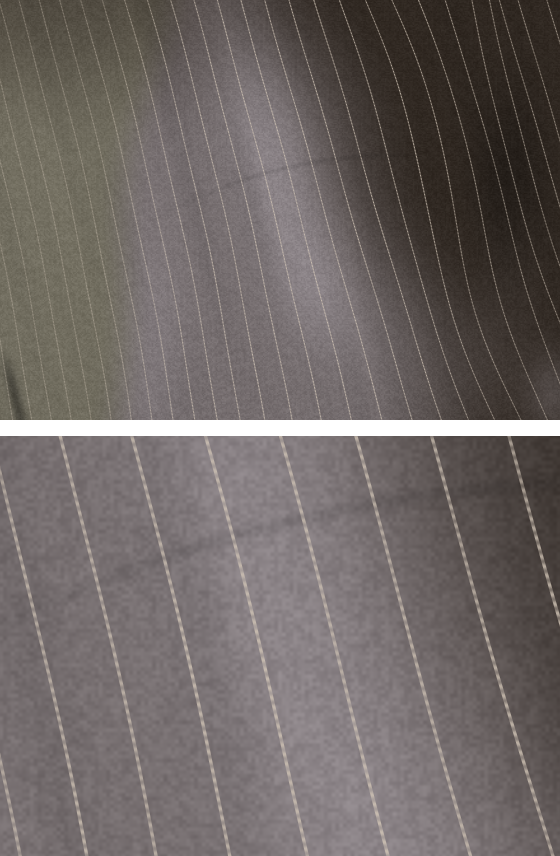
Top, the full canvas; bottom, a detail of the centre.
Reproduce this texture procedurally as a WebGL 1 fragment shader.

```glsl
precision highp float;

uniform vec2 u_resolution;

// Lengths are fractions of the canvas height
const int STRIPE_COUNT = 29;
const float FIRST_STRIPE = -11.0;
const float STRIPE_ORIGIN = 0.351;
const float STRIPE_SPACING = 0.0538;
const float SPACING_GROWTH = 0.00043;
const float STRIPE_HALF_WIDTH = 0.0013;
const float STITCH_LENGTH = 0.0075;
const float GRAIN_SCALE = 330.0;
const float GRAIN_AMOUNT = 0.075;
const float TAU = 6.28319;

const vec3 SHADOW = vec3(0.185, 0.155, 0.13);
const vec3 OLIVE = vec3(0.445, 0.43, 0.375);
const vec3 LILAC = vec3(0.455, 0.425, 0.43);
const vec3 SHEEN = vec3(0.09, 0.09, 0.10);
const vec3 THREAD = vec3(0.83, 0.78, 0.72);

float hash(vec2 p) {
  return fract(sin(dot(p, vec2(127.1, 311.7))) * 43758.5453);
}

float noise(vec2 p) {
  vec2 i = floor(p);
  vec2 f = fract(p);
  f = f * f * (3.0 - 2.0 * f);
  float low = mix(hash(i), hash(i + vec2(1.0, 0.0)), f.x);
  float high = mix(hash(i + vec2(0.0, 1.0)), hash(i + vec2(1.0, 1.0)), f.x);
  return mix(low, high, f.y);
}

float bell(float x) {
  return exp(-x * x);
}

float glow(vec2 p, vec2 center, vec2 radius) {
  vec2 d = (p - center) / radius;
  return exp(-dot(d, d));
}

// Horizontal position of stripe k at a given drop below the top edge
float stripeX(float k, float drop) {
  float x = STRIPE_ORIGIN + k * (STRIPE_SPACING + SPACING_GROWTH * k);
  x -= 0.087 * smoothstep(13.0, 16.0, k);
  x += drop * (0.286 - 0.066 * drop);
  x += 0.087 * smoothstep(0.0, 8.0, k) * drop * drop;
  // Folds bunch the stripes on the right
  x += 0.024 * bell((k - 10.0) / 2.0) * sin(TAU * drop);
  x -= 0.036 * bell((k - 13.4) / 0.9) * sin(0.5 * TAU * drop);
  return x + 0.0015 * sin(drop * 13.0 + k * 0.7);
}

// How much light reaches the cloth, from the deep fold to the open panel
float lightAt(vec2 p) {
  float edge = 1.21 - 0.24 * p.y - 0.16 * p.y * p.y;
  edge += 0.03 * sin(p.y * 9.0);
  float lit = 1.0 - smoothstep(edge - 0.38, edge + 0.06, p.x);
  lit *= 1.0 - 0.5 * smoothstep(0.62, 1.05, p.y);
  lit += 0.45 * glow(p, vec2(1.32, 0.06), vec2(0.07, 0.10));
  lit += 0.16 * glow(p, vec2(1.20, 0.20), vec2(0.10, 0.22));
  return lit;
}

vec3 clothColor(vec2 p) {
  float light = lightAt(p);
  float panelEdge = 0.27 + 0.12 * p.y * p.y + 0.02 * sin(p.y * 8.0);
  float panel = smoothstep(panelEdge - 0.06, panelEdge + 0.07, p.x);
  vec3 color = mix(SHADOW, mix(OLIVE, LILAC, panel), light);

  // Sheen along the raised ridges
  float ridge = bell((p.x - 0.83 + 0.27 * p.y) / 0.10);
  ridge *= smoothstep(0.05, 0.35, p.y) * (1.0 - 0.5 * smoothstep(0.7, 1.0, p.y));
  float lowRidge = glow(p, vec2(0.37, 0.20), vec2(0.07, 0.24));
  color += SHEEN * (ridge + 0.6 * lowRidge);

  // Dark folds at the right and in the lower left corner
  color *= 1.0 - 0.25 * glow(p, vec2(1.21, 0.58), vec2(0.08, 0.20));
  float cornerFold = bell((p.x - 0.015 - 0.25 * (0.14 - p.y)) / 0.014);
  color *= 1.0 - 0.35 * cornerFold * (1.0 - smoothstep(0.08, 0.18, p.y));

  // Soft creases across and along the cloth
  float creaseY = 0.63 - 0.48 * (p.x - 0.93) * (p.x - 0.93);
  float crease = bell((p.y - creaseY) / 0.006);
  crease *= smoothstep(0.28, 0.65, p.x) * (1.0 - smoothstep(0.85, 1.05, p.x));
  float streak = noise(vec2((p.x + 0.25 * p.y) * 22.0, p.y * 2.0)) - 0.5;
  return color * (1.0 - 0.09 * crease + 0.07 * streak);
}

float stripeMask(vec2 p, float pixel) {
  float mask = 0.0;
  for (int i = 0; i < STRIPE_COUNT; i++) {
    float k = FIRST_STRIPE + float(i);
    float d = abs(p.x - stripeX(k, 1.0 - p.y)) * 0.97;
    float line = clamp((STRIPE_HALF_WIDTH - d) / pixel + 0.5, 0.0, 1.0);
    float stitch = 0.74 + 0.26 * cos(TAU * p.y / STITCH_LENGTH + k * 1.7);
    float wear = 0.8 + 0.2 * noise(vec2(k * 3.7, p.y * 14.0));
    mask = max(mask, line * stitch * wear);
  }
  return mask;
}

void main() {
  vec2 p = gl_FragCoord.xy / u_resolution.y;
  vec3 color = clothColor(p);

  // Woven grain
  float grain = noise(p * GRAIN_SCALE) + 0.5 * noise(p * GRAIN_SCALE * 0.4) - 0.75;
  color += GRAIN_AMOUNT * grain * (0.4 + color.r);

  // Stripes are faint on the olive side and strongest in the middle
  float strength = mix(0.42, 0.82, smoothstep(0.15, 0.55, p.x));
  strength *= 1.0 - 0.25 * smoothstep(0.95, 1.2, p.x);
  color = mix(color, THREAD, strength * stripeMask(p, 1.0 / u_resolution.y));

  gl_FragColor = vec4(color, 1.0);
}
```
